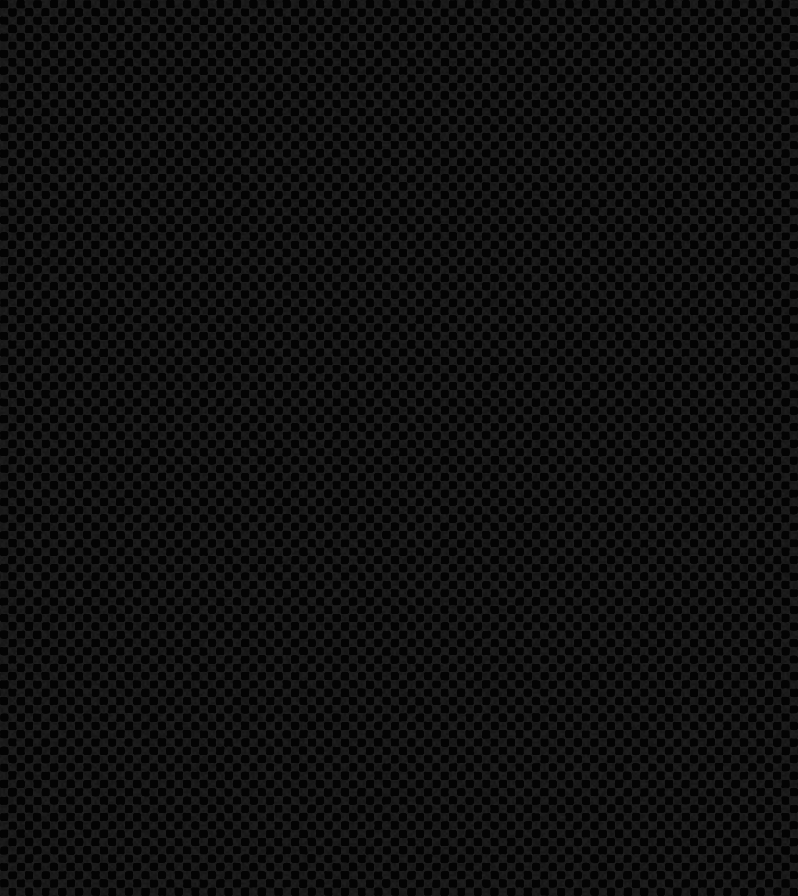
Give the GLSL for this pattern, as a WebGL 1 fragment shader.

```glsl
precision highp float;
// Fine dark checker weave: rounded black holes in a grainy charcoal sheet.

uniform vec2 u_resolution;

#define CELLS vec2(96.0, 108.0)   // checker cells across and down, both even
#define HOLE_HALF 0.49            // half width of a hole, in cells
#define CORNER 0.22               // corner radius of a hole, in cells
#define SIZE_JITTER 0.02          // variation of hole size
#define SHIFT_JITTER 0.03         // variation of hole position
#define EDGE_WOBBLE 0.08          // roughness of hole outlines
#define GRAIN_PER_CELL 4.0        // grain lattice points per cell
#define GRAIN_DEPTH 0.035         // brightness range of the grain
#define SHEET_COLOR vec3(0.102, 0.102, 0.102)
#define HOLE_COLOR vec3(0.010, 0.010, 0.010)

float hash(vec2 p) {
  vec3 q = fract(vec3(p.xyx) * 0.1031);
  q += dot(q, q.yzx + 33.33);
  return fract((q.x + q.y) * q.z);
}

// Value noise that wraps after a whole number of lattice steps
float wrappedNoise(vec2 p, vec2 period) {
  vec2 i = floor(p);
  vec2 f = fract(p);
  f = f * f * (3.0 - 2.0 * f);
  vec2 a = mod(i, period);
  vec2 b = mod(i + 1.0, period);
  return mix(mix(hash(a), hash(vec2(b.x, a.y)), f.x),
             mix(hash(vec2(a.x, b.y)), hash(b), f.x), f.y);
}

float roundedBox(vec2 p, float halfSize, float radius) {
  vec2 q = abs(p) - halfSize + radius;
  return length(max(q, 0.0)) + min(max(q.x, q.y), 0.0) - radius;
}

// Signed distance to the nearest hole, in cells
float holeDistance(vec2 p) {
  vec2 home = floor(p);
  float nearest = 10.0;
  for (int y = -1; y <= 1; y++) {
    for (int x = -1; x <= 1; x++) {
      vec2 cell = home + vec2(float(x), float(y));
      if (mod(cell.x + cell.y, 2.0) > 0.5) {
        vec2 id = mod(cell, CELLS);
        vec2 shift = vec2(hash(id + 17.0), hash(id + 143.0)) - 0.5;
        float size = HOLE_HALF + SIZE_JITTER * (hash(id + 271.0) - 0.5);
        vec2 local = p - cell - 0.5 - SHIFT_JITTER * shift;
        nearest = min(nearest, roundedBox(local, size, CORNER));
      }
    }
  }
  return nearest;
}

void main() {
  vec2 p = gl_FragCoord.xy / u_resolution * CELLS;
  vec2 pixel = CELLS / u_resolution;
  float blur = 0.5 * max(pixel.x, pixel.y);

  // Slightly uneven hole outlines
  float wobble = wrappedNoise(p * 2.0, CELLS * 2.0) - 0.5;
  float d = holeDistance(p) + EDGE_WOBBLE * wobble;
  float sheet = smoothstep(-blur, blur, d);

  // Fine grain, visible on the sheet only
  float grain = wrappedNoise(p * GRAIN_PER_CELL, CELLS * GRAIN_PER_CELL) - 0.5;
  vec3 sheetColor = SHEET_COLOR + GRAIN_DEPTH * grain;

  gl_FragColor = vec4(mix(HOLE_COLOR, sheetColor, sheet), 1.0);
}
```
